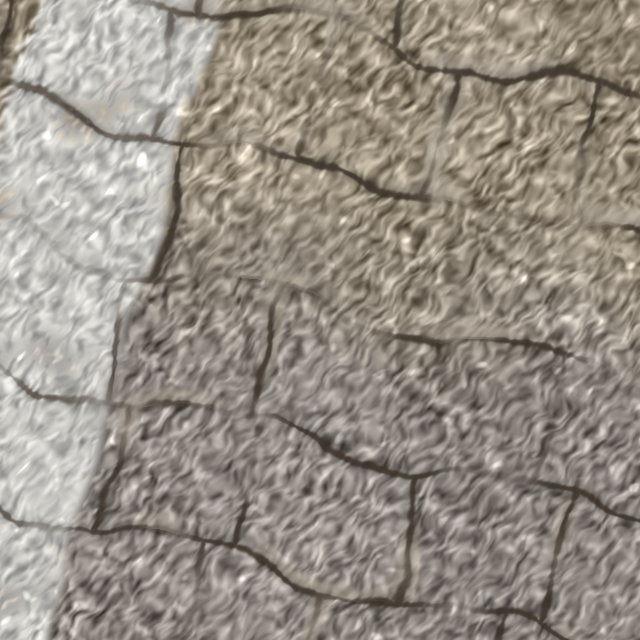
A Shadertoy shader for this texture:

```glsl
// Weathered stone pavers in tilted, wavy rows, crossed by a worn pale paint stripe.
// Warped, stretched gradient noise makes the rough grain; broken dark joints and
// patches of smooth mortar come from the distance to a jittered brick layout.

const float TILT = 0.227;                  // slope of the rows, radians
const vec2  PAVER = vec2(0.23, 0.21);      // paver width and row height
const vec2  LAYOUT_ORIGIN = vec2(0.52, 0.518);
const float JOINT_WIDTH = 0.0085;
const float MORTAR_WIDTH = 0.034;
const float GRAIN_ANGLE = 0.87;            // direction of the grain strokes
const vec2  GRAIN_FREQ = vec2(36.0, 78.0); // along and across the strokes
const float GRAIN_CONTRAST = 0.37;
const float PAINT_WIDTH = 0.29;

const vec3 WARM_STONE = vec3(0.595, 0.552, 0.480);
const vec3 COOL_STONE = vec3(0.555, 0.528, 0.508);
const vec3 MORTAR     = vec3(0.665, 0.630, 0.575);
const vec3 PAINT      = vec3(0.765, 0.760, 0.740);
const vec3 JOINT      = vec3(0.235, 0.200, 0.165);

float hash(vec2 p) {
    vec3 h = fract(vec3(p.xyx) * 0.1031);
    h += dot(h, h.yzx + 33.33);
    return fract((h.x + h.y) * h.z);
}

vec2 gradientAt(vec2 cell) {
    float a = 6.2832 * hash(cell);
    return vec2(cos(a), sin(a));
}

float noise(vec2 p) {
    vec2 i = floor(p), f = fract(p);
    vec2 u = f * f * f * (f * (f * 6.0 - 15.0) + 10.0);
    vec2 e = vec2(0.0, 1.0);
    float low  = mix(dot(gradientAt(i), f),
                     dot(gradientAt(i + e.yx), f - e.yx), u.x);
    float high = mix(dot(gradientAt(i + e.xy), f - e.xy),
                     dot(gradientAt(i + e.yy), f - e.yy), u.x);
    return mix(low, high, u.y);
}

vec2 noise2(vec2 p) {
    return vec2(noise(p), noise(p + vec2(37.2, 91.7)));
}

vec2 rotate(vec2 p, float a) {
    float c = cos(a), s = sin(a);
    return vec2(c * p.x + s * p.y, c * p.y - s * p.x);
}

// Swirling short strokes in two sizes, roughly -0.8 to 0.8
float grainAt(vec2 p) {
    p += 0.013 * noise2(p * 21.0) + 0.004 * noise2(p * 55.0 + 8.0);
    vec2 q = rotate(p, GRAIN_ANGLE) * GRAIN_FREQ;
    return noise(q + 50.0) + 0.55 * noise(q * 1.7 + 120.0)
         + 0.35 * noise(p * 27.0 + 15.0);
}

// x: distance to the row joint below, y: to the nearest row joint,
// z: to the nearest visible side joint, w: random tone of the paver
vec4 paverAt(vec2 p) {
    vec2 q = rotate(p - LAYOUT_ORIGIN, -TILT);
    q += 0.035 * noise2(p * 5.0 + 3.0) + 0.009 * noise2(p * 19.0 + 7.0);
    q.y += 0.016 * clamp(1.7 * sin(q.x * 6.2832 / (2.0 * PAVER.x)), -1.0, 1.0);

    float row = floor(q.y / PAVER.y);
    float below = q.y - row * PAVER.y;
    float x = q.x / PAVER.x + 0.35 * mod(row, 2.0) + 0.15;
    float edge = floor(x + 0.5);
    vec2 edgeId = vec2(edge, row) + 40.0;
    float offset = x - edge - 0.3 * (hash(edgeId) - 0.5);
    float hidden = step(hash(edgeId + 17.0), 0.25);
    float side = abs(offset) * PAVER.x + hidden;
    float tone = hash(edgeId + vec2(step(0.0, offset), 70.0));
    return vec4(below, min(below, PAVER.y - below), side, tone);
}

// Coverage of the slanted stripe, frayed by the grain
float paintAt(vec2 p, float grain) {
    float across = p.x - 0.07 - 0.275 * p.y;
    across += 0.025 * noise(p * 9.0 + 60.0) + 0.012 * grain;
    float stripe = smoothstep(0.008, -0.008, across)
                 * smoothstep(-0.012, 0.012, across + PAINT_WIDTH);
    float wear = noise(p * 8.0 + 25.0) + 0.35 * grain;
    return stripe * (1.0 - 0.65 * smoothstep(0.28, 0.55, wear));
}

void mainImage(out vec4 fragColor, in vec2 fragCoord) {
    vec2 p = fragCoord / iResolution.y;
    float grain = grainAt(p);
    vec4 paver = paverAt(p);

    // Stone tone: warm at the top, grey below, slightly different per paver
    float warmth = smoothstep(0.36, 0.72, p.y + 0.15 * (p.x - 0.5)
                                        + 0.15 * noise(p * 4.0));
    vec3 color = mix(COOL_STONE, WARM_STONE, warmth);
    color += 0.05 * (paver.w - 0.5) + 0.07 * noise(p * 6.0 + 31.0);

    // Smooth mortar above some row joints and beside some side joints
    float gap = min(paver.x, paver.z * 1.6) + 0.012 * noise(p * 24.0 + 9.0);
    float mortar = smoothstep(MORTAR_WIDTH, 0.5 * MORTAR_WIDTH, gap)
                 * smoothstep(-0.1, 0.2, noise(p * 5.0 + 44.0));
    color = mix(color, MORTAR, 0.75 * mortar);

    float paint = paintAt(p, grain);
    color = mix(color, PAINT + 0.05 * noise(p * 7.0 + 80.0), paint);

    // Grain shading with scattered bright chips
    float contrast = GRAIN_CONTRAST * (1.0 - 0.55 * mortar) * (1.0 - 0.25 * paint);
    contrast *= 1.0 + 0.5 * noise(p * 7.0 + 66.0);
    color += contrast * grain * vec3(1.0, 0.99, 0.96);
    float chips = noise(rotate(p + 0.01 * noise2(p * 25.0), GRAIN_ANGLE)
                        * vec2(30.0, 52.0) + 200.0);
    color += 0.24 * smoothstep(0.33, 0.6, chips) * (1.0 - 0.7 * mortar);

    // Dark joints of uneven strength with a soft shadow around them
    float joint = min(paver.y, paver.z) + 0.003 * grain;
    float strength = mix(0.22, 1.0, smoothstep(-0.22, 0.15, noise(p * 6.5 + 12.0)));
    float width = JOINT_WIDTH * (1.0 + 0.7 * noise(p * 14.0 + 5.0));
    float core = smoothstep(width, 0.2 * width, joint);
    float shadow = smoothstep(2.6 * width, 0.0, joint);
    color *= 1.0 - 0.2 * shadow * strength;
    color = mix(color, JOINT + 0.12 * paint, 0.85 * core * strength);

    fragColor = vec4(clamp(color, 0.0, 1.0), 1.0);
}
```
